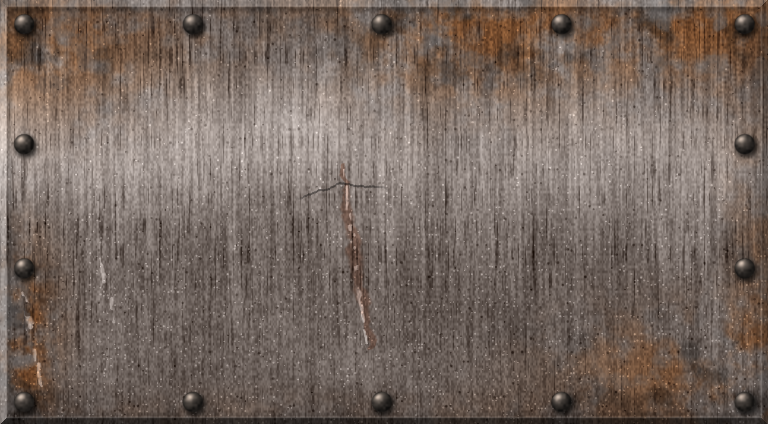
Reproduce this texture procedurally as a Shadertoy shader.

```glsl
// Brushed, rust-stained steel plate with a bevelled rim and domed rivets.
#define ASPECT 1.811
#define BASE_LIGHT 0.415
#define SHEEN 0.215
#define BRUSH 0.27
#define GRAIN 0.17
#define BEVEL 0.0155
#define RIVET_RADIUS 0.0235
#define RUST_TINT vec3(1.06, 0.80, 0.56)
#define STEEL_WARMTH vec3(0.0, 0.042, 0.064)

float hash(vec2 p) {
    return fract(sin(dot(p, vec2(127.1, 311.7))) * 43758.5453);
}

float noise(vec2 p) {
    vec2 i = floor(p), f = fract(p);
    f = f * f * (3.0 - 2.0 * f);
    return mix(mix(hash(i), hash(i + vec2(1, 0)), f.x),
               mix(hash(i + vec2(0, 1)), hash(i + vec2(1, 1)), f.x), f.y);
}

float fbm(vec2 p) {
    float sum = 0.0, amp = 0.5;
    for (int i = 0; i < 5; i++) {
        sum += amp * noise(p);
        p = mat2(1.6, 1.2, -1.2, 1.6) * p + 7.3;
        amp *= 0.5;
    }
    return sum;
}

// Falls from 1 at lo to 0 at hi
float fade(float lo, float hi, float x) { return 1.0 - smoothstep(lo, hi, x); }

// Soft elliptical patch
float blob(vec2 p, vec2 center, vec2 size) {
    vec2 q = (p - center) / size;
    return exp(-min(dot(q, q), 30.0));
}

// Ragged scratch from a to b, tapering at both ends
float scratch(vec2 p, vec2 a, vec2 b, float width) {
    p.x += (fbm(p * vec2(18.0, 30.0)) - 0.5) * width * 1.8;
    vec2 ab = b - a;
    float t = clamp(dot(p - a, ab) / dot(ab, ab), 0.0, 1.0);
    float taper = 0.35 + 0.65 * sin(3.14159 * t);
    return fade(0.35, 1.0, length(p - a - ab * t) / (width * taper));
}

// Small chips of varied size scattered over a jittered grid
float speckles(vec2 p, float cells, float density) {
    vec2 q = p * cells, id = floor(q);
    vec2 center = 0.3 + 0.4 * vec2(hash(id + 3.1), hash(id + 8.7));
    float radius = 0.25 + 0.25 * hash(id + 5.9);
    return fade(0.1, radius, length(fract(q) - center)) * step(1.0 - density, hash(id));
}

vec3 steel(vec2 p) {
    // Horizontal sheen, wider above than below
    float dy = p.y - 0.645 + 0.03 * smoothstep(0.7, 1.5, p.x) + 0.05 * (fbm(p * 4.0) - 0.5);
    float s = dy / (dy > 0.0 ? 0.19 : 0.15);
    float sheen = exp(-s * s);
    sheen *= 1.0 - 0.3 * blob(p, vec2(1.08, 0.72), vec2(0.2, 0.3));
    sheen *= 1.0 - 0.4 * smoothstep(1.58, 1.8, p.x);
    float light = BASE_LIGHT + SHEEN * sheen + 0.16 * (fbm(p * 7.0) - 0.48);
    light += 0.06 * blob(p, vec2(0.6, 0.72), vec2(0.3, 0.18));
    light -= 0.04 * fade(0.0, 0.15, p.y);
    // Vertical brushing and fine grain
    float brush = noise(p * vec2(230.0, 9.0)) * 0.6 + noise(p * vec2(115.0, 5.0) + 31.0) * 0.4 - 0.5;
    float strength = mix(0.5, 1.0, smoothstep(0.1, 0.5, p.y));
    light += BRUSH * brush * strength;
    light -= 0.17 * strength * smoothstep(0.7, 0.95, noise(p * vec2(260.0, 15.0) + 47.0));
    light += GRAIN * (noise(p * vec2(290.0, 170.0)) - 0.5);
    light += 0.19 * speckles(p, 120.0, 0.04 + 0.1 * fade(0.2, 0.65, p.y));
    light -= 0.15 * speckles(p + 5.3, 95.0, 0.08);
    return light - STEEL_WARMTH;
}

vec3 addRust(vec3 col, vec2 p) {
    float area = blob(p, vec2(1.12, 0.92), vec2(0.28, 0.16)) * 0.75
               + blob(p, vec2(1.65, 0.93), vec2(0.25, 0.15)) * 0.7
               + blob(p, vec2(0.10, 0.88), vec2(0.28, 0.16)) * 0.6
               + blob(p, vec2(0.05, 0.20), vec2(0.08, 0.20)) * 1.25
               + blob(p, vec2(1.62, 0.13), vec2(0.30, 0.13)) * 0.75
               + blob(p, vec2(1.80, 0.35), vec2(0.08, 0.35)) * 0.5
               + 0.28 * smoothstep(0.72, 1.0, p.y) + 0.2 * fade(0.0, 0.12, p.y);
    float patches = fbm(p * 9.0 + 4.0) * 0.6 + fbm(p * 32.0) * 0.4;
    float rust = area * smoothstep(0.32, 0.62, patches);
    col *= mix(vec3(1), RUST_TINT, clamp(rust * 1.25, 0.0, 1.15));
    area = clamp(area, 0.0, 1.0);
    col *= 1.0 - 0.38 * area * smoothstep(0.5, 0.68, fbm(p * 16.0 + 20.0));
    // Cool bare spots between the stains
    float bare = area * smoothstep(0.52, 0.68, fbm(p * 20.0 + 60.0));
    return mix(col, vec3(0.43, 0.42, 0.42), 0.45 * bare);
}

vec3 addScratches(vec3 col, vec2 p) {
    float flakes = smoothstep(0.48, 0.66, noise(p * vec2(110.0, 65.0)));
    float gouge = scratch(p, vec2(0.808, 0.61), vec2(0.872, 0.18), 0.021);
    col = mix(col, col * vec3(0.88, 0.72, 0.64), 0.8 * gouge);
    float chips = scratch(p, vec2(0.812, 0.60), vec2(0.862, 0.19), 0.009)
                + scratch(p, vec2(0.238, 0.39), vec2(0.268, 0.24), 0.012) * 0.8
                + scratch(p, vec2(0.055, 0.31), vec2(0.10, 0.09), 0.013);
    col += 0.26 * clamp(chips, 0.0, 1.0) * flakes;
    // Hairline crack across the top of the gouge
    float crackY = 0.567 - 0.33 * max(0.81 - p.x, 0.0) - 0.08 * max(p.x - 0.81, 0.0)
                 + 0.022 * (fbm(p.xx * 35.0) - 0.5);
    float span = smoothstep(0.69, 0.73, p.x) * fade(0.87, 0.93, p.x);
    return col * (1.0 - 0.4 * span * fade(0.001, 0.004, abs(p.y - crackY)));
}

vec3 addBevel(vec3 col, vec2 p, float px) {
    float side = min(p.x, ASPECT - p.x), cap = min(p.y, 1.0 - p.y), edge = min(side, cap);
    bool onSide = side < cap;
    bool lit = onSide ? p.x < 0.5 * ASPECT : p.y > 0.5;
    vec3 rim = lit ? col * 0.85 + (onSide ? 0.25 : 0.20) : col * (onSide ? 0.78 : 0.48);
    col *= 1.0 - (lit ? 0.21 : 0.12) * fade(0.0, 0.012, abs(edge - BEVEL - 0.006));
    col = mix(rim, col, smoothstep(BEVEL - px, BEVEL + px, edge));
    return col + fade(0.0, 0.004, abs(edge - BEVEL)) * (lit ? 0.05 : 0.10);
}

vec3 addRivet(vec3 col, vec2 p, vec2 center, float px) {
    vec2 q = (p - center) / RIVET_RADIUS;
    float r = length(q), soft = px / RIVET_RADIUS;
    col *= 1.0 - 0.65 * fade(0.7, 1.55, length(q - vec2(0.18, -0.25)));
    vec2 n = q / max(r, 1.0);
    vec3 normal = vec3(n, sqrt(max(1.0 - dot(n, n), 0.0)));
    float facing = clamp(dot(normal, normalize(vec3(-0.35, 0.5, 0.8))), 0.0, 1.0);
    float light = 0.10 + 0.28 * facing * facing + 0.42 * pow(facing, 14.0);
    light += 0.10 * (noise(p * 160.0) - 0.5);
    return mix(col, light * vec3(1.0, 0.91, 0.84), fade(1.0 - soft, 1.0 + soft, r));
}

void mainImage(out vec4 fragColor, in vec2 fragCoord) {
    vec2 p = fragCoord / iResolution.xy * vec2(ASPECT, 1.0);
    float px = 1.0 / iResolution.y;
    vec3 col = addBevel(addScratches(addRust(steel(p), p), p), p, px);
    // Rivets along the rim of a 5 by 4 grid
    float columns[5] = float[5](0.057, 0.455, 0.900, 1.324, 1.756);
    float rows[4] = float[4](0.052, 0.367, 0.660, 0.943);
    for (int i = 0; i < 5; i++)
        for (int j = 0; j < 4; j++)
            if (i % 4 == 0 || j % 3 == 0)
                col = addRivet(col, p, vec2(columns[i], rows[j]), px);
    fragColor = vec4(clamp(col, 0.0, 1.0), 1.0);
}
```
